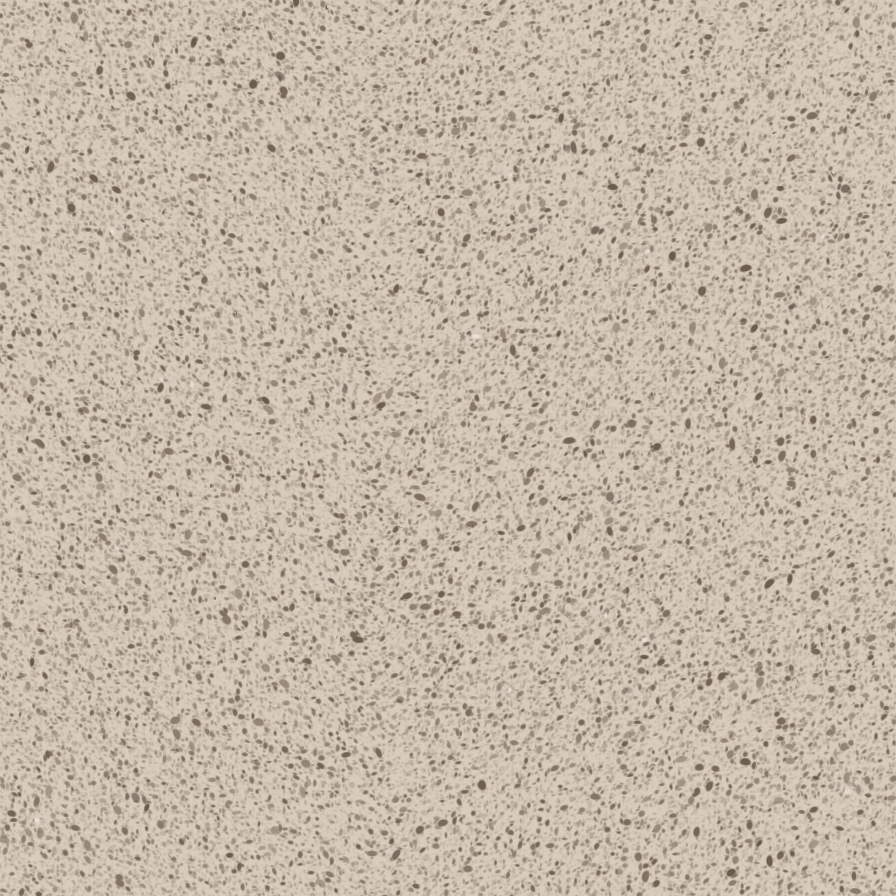
This texture is drawn by a Shadertoy shader. Its source:

```glsl
// Beige engineered stone: pale ground with soft, slanted brown grains and rare sparkles.
#define GROUND vec3(0.850, 0.800, 0.740)
#define GRAIN vec3(0.410, 0.350, 0.290)
#define SPARKLE vec3(0.930, 0.920, 0.900)
#define DUST_CELLS 225.0
#define FINE_CELLS 165.0
#define MEDIUM_CELLS 102.0
#define COARSE_CELLS 58.0
#define SPARKLE_CELLS 20.0
#define SOFTNESS 0.0015
#define LEAN 0.85
#define LEAN_AXIS 0.425
#define CLOUDINESS 0.16

vec3 hash3(vec2 p) {
    vec3 q = fract(vec3(p.xyx) * vec3(0.1031, 0.1030, 0.0973));
    q += dot(q, q.yxz + 33.33);
    return fract((q.xxy + q.yzz) * q.zyx);
}

// Broad patches of denser and sparser grain, about -1 to 1
float clouds(vec2 p) {
    float sum = 0.0;
    float amplitude = 0.5;
    for (int i = 0; i < 4; i++) {
        p = mat2(0.8, -0.6, 0.6, 0.8) * p + 1.7;
        sum += amplitude * sin(p.x + 1.3 * sin(p.y * 0.8)) * cos(p.y + sin(p.x * 0.7));
        p *= 1.7;
        amplitude *= 0.75;
    }
    return sum;
}

// Darkness of one layer: a rotated ellipse in each jittered cell
float grains(vec2 p, float cells, float seed, float presence, vec2 radii, vec2 tones) {
    vec2 cell = floor(p * cells);
    vec2 local = fract(p * cells);
    float edge = SOFTNESS * cells;
    float lean = LEAN * smoothstep(-0.06, 0.06, p.x - LEAN_AXIS) * 2.0 - LEAN;
    float darkness = 0.0;

    for (int y = -1; y <= 1; y++)
    for (int x = -1; x <= 1; x++) {
        vec2 offset = vec2(x, y);
        vec3 place = hash3(cell + offset + seed);
        vec3 shape = hash3(cell + offset + seed + 71.7);
        if (place.z > presence) continue;

        vec2 q = local - offset - 0.5 - 0.85 * (place.xy - 0.5);
        float angle = lean + 2.2 * (shape.x - 0.5);
        float c = cos(angle);
        float s = sin(angle);
        q = vec2(c * q.x + s * q.y, c * q.y - s * q.x);

        // Stretch and slightly bend the outline
        float stretch = mix(1.05, 1.45, shape.y);
        q.y += 0.6 * (shape.z - 0.5) * q.x * q.x;
        float radius = mix(radii.x, radii.y, shape.z * shape.z);
        float d = length(q / vec2(stretch, 1.0 / stretch)) - radius;
        float tone = mix(tones.x, tones.y, pow(fract(place.z * 37.0 + shape.x), 1.4));
        darkness = max(darkness, tone * smoothstep(edge, -edge, d));
    }
    return darkness;
}

void mainImage(out vec4 fragColor, in vec2 fragCoord) {
    vec2 p = fragCoord / iResolution.y;
    float density = 1.0 + CLOUDINESS * clouds(p * 9.0);

    // Larger grains gather toward the bottom
    float coarseShare = mix(0.34, 0.12, p.y);

    float dust = grains(p, DUST_CELLS, 11.0, 0.85, vec2(0.28, 0.48), vec2(0.02, 0.20));
    float fine = grains(p, FINE_CELLS, 307.0, 0.68 * density, vec2(0.22, 0.36), vec2(0.10, 0.58));
    float medium = grains(p, MEDIUM_CELLS, 523.0, 0.80 * density, vec2(0.19, 0.34), vec2(0.18, 0.92));
    float coarse = grains(p, COARSE_CELLS, 811.0, coarseShare * density, vec2(0.17, 0.30), vec2(0.45, 1.0));

    float grain = max(max(fine, medium), coarse);
    float darkness = 1.0 - (1.0 - dust) * (1.0 - grain);
    vec3 color = mix(GROUND, GRAIN, darkness);

    // Faint warm and cool drift between grains
    color += vec3(0.012, 0.0, -0.010) * grain * clouds(p * 70.0);

    float sparkle = grains(p, SPARKLE_CELLS, 97.0, 0.035, vec2(0.04, 0.08), vec2(0.5, 0.9));
    color = mix(color, SPARKLE, sparkle);
    fragColor = vec4(color, 1.0);
}
```
